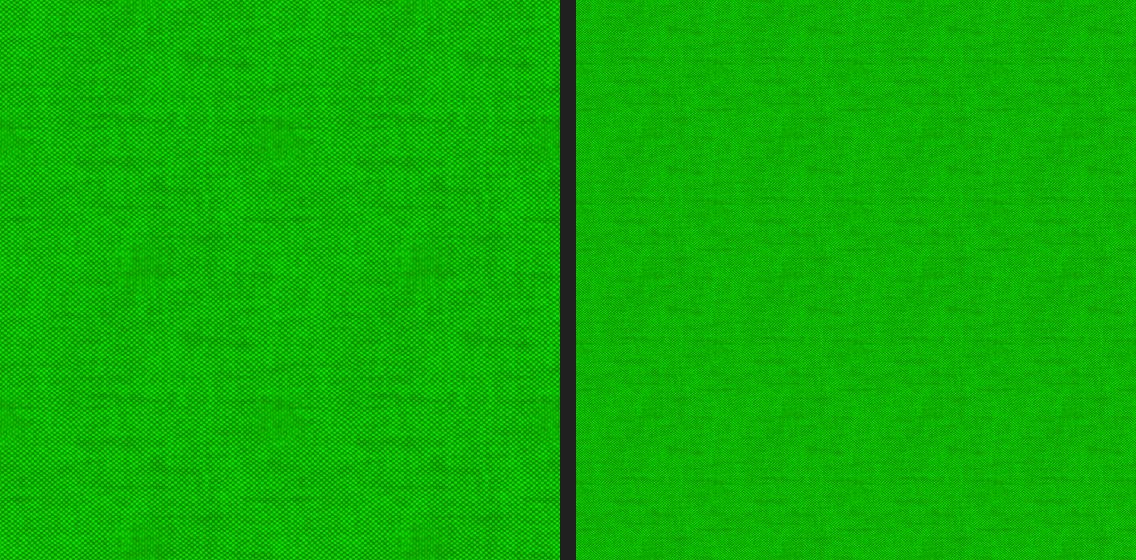
Left: one tile. Right: repeated 2 by 2.
Reproduce this texture procedurally as a WebGL 2 fragment shader.

```glsl
#version 300 es
precision highp float;
// Green plain-weave cloth with staggered thread bumps, thin dark slubs and soft worn patches.

uniform vec2 u_resolution;
out vec4 fragColor;

const float PI = 3.14159265;
const float TILES = 2.0;                  // cloth swatches across and down
const vec2 THREADS = vec2(96.0, 116.0);   // threads per swatch, even so the weave wraps
const vec2 SLUB_GRID = vec2(9.0, 46.0);   // short horizontal streaks
const vec2 WARP_GRID = vec2(96.0, 14.0);  // tone along vertical threads
const vec2 WEFT_GRID = vec2(16.0, 116.0); // tone along horizontal threads
const vec2 BEND_GRID = vec2(20.0, 24.0);  // wandering of the threads
const float BEND = 0.7;                   // wander, in threads
const float BUMP_SHARPNESS = 1.3;
const float SLUB_DEPTH = 0.15;
const float WEAR = 0.6;                   // bumps lost in worn patches
const vec2 WORN_A = vec2(0.50, 0.04);
const vec2 WORN_B = vec2(0.00, 0.50);
const vec3 GAP_COLOR = vec3(0.062, 0.53, 0.0);
const vec3 THREAD_COLOR = vec3(0.036, 0.92, 0.0);

float hash(vec2 p) {
    vec3 q = fract(vec3(p.xyx) * 0.1031);
    q += dot(q, q.yzx + 33.33);
    return fract((q.x + q.y) * q.z);
}

// Value noise whose lattice wraps after 'period' cells.
float wrapNoise(vec2 p, vec2 period, float seed) {
    vec2 cell = floor(p);
    vec2 f = fract(p);
    f = f * f * (3.0 - 2.0 * f);
    vec2 lo = mod(cell, period) + seed;
    vec2 hi = mod(cell + 1.0, period) + seed;
    return mix(mix(hash(lo), hash(vec2(hi.x, lo.y)), f.x),
               mix(hash(vec2(lo.x, hi.y)), hash(hi), f.x), f.y);
}

// Noise centred on zero.
float gridNoise(vec2 uv, vec2 grid, float seed) {
    return wrapNoise(uv * grid, grid, seed) - 0.5;
}

// Soft round patch, measured across the swatch edges.
float wornPatch(vec2 uv, vec2 center) {
    vec2 d = abs(fract(uv - center + 0.5) - 0.5);
    return 1.0 - smoothstep(0.03, 0.15, length(d));
}

// Bumps of over-and-under threads, 0 in gaps and 1 on crowns; wear leaves upright ribs.
float weave(vec2 uv, float worn) {
    vec2 bend = vec2(gridNoise(uv, BEND_GRID, 11.0), gridNoise(uv, BEND_GRID, 47.0));
    vec2 phase = PI * (uv * THREADS + BEND * bend);
    float bumps = pow(0.5 + 0.5 * cos(phase.x) * cos(phase.y), BUMP_SHARPNESS);
    bumps = mix(bumps, smoothstep(0.08, 0.85, bumps), 0.5);
    float ribs = 0.42 + 0.14 * cos(2.0 * phase.x);
    return mix(bumps, ribs, worn);
}

void main() {
    vec2 uv = fract(gl_FragCoord.xy / u_resolution * TILES);

    // Thread relief, flattened where worn
    float worn = max(wornPatch(uv, WORN_A), wornPatch(uv, WORN_B));
    float tone = weave(uv, WEAR * worn);

    // Uneven yarn: each crossing, each warp thread, each weft thread
    tone += 0.26 * gridNoise(uv, THREADS, 3.0);
    tone += 0.16 * gridNoise(uv, WARP_GRID, 71.0);
    tone += 0.16 * gridNoise(uv, WEFT_GRID, 29.0);

    // Thin dark slubs and faint mottling
    tone -= SLUB_DEPTH * smoothstep(0.12, 0.45, gridNoise(uv, SLUB_GRID, 5.0));
    tone += 0.06 * gridNoise(uv, vec2(7.0), 83.0);

    fragColor = vec4(mix(GAP_COLOR, THREAD_COLOR, clamp(tone, 0.0, 1.0)), 1.0);
}
```
